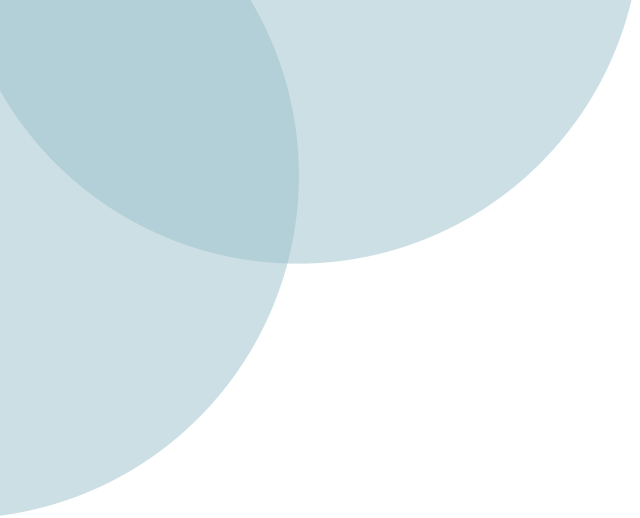
Write a Shadertoy shader that draws this background.

```glsl
// Two large translucent blue-grey discs overlapping on a white ground.
// Each disc is a circle distance turned into soft-edged coverage; blending
// the same half-transparent tint twice gives the darker overlap.

// Coverage of a disc, smoothed over about one pixel
float discCoverage(vec2 p, vec2 center, float radius) {
    float signedDist = length(p - center) - radius;
    return clamp(0.5 - signedDist * iResolution.y, 0.0, 1.0);
}

void mainImage(out vec4 fragColor, in vec2 fragCoord) {
    // Canvas heights as the unit, origin at the lower left
    vec2 p = fragCoord / iResolution.y;

    vec3 tint = vec3(0.6, 0.75, 0.79);
    float opacity = 0.5;
    float radius = 0.662;

    // White ground, then the left disc and the upper right disc
    vec3 color = vec3(1.0);
    color = mix(color, tint, opacity * discCoverage(p, vec2(-0.085, 0.661), radius));
    color = mix(color, tint, opacity * discCoverage(p, vec2(0.575, 1.153), radius));

    fragColor = vec4(color, 1.0);
}
```
